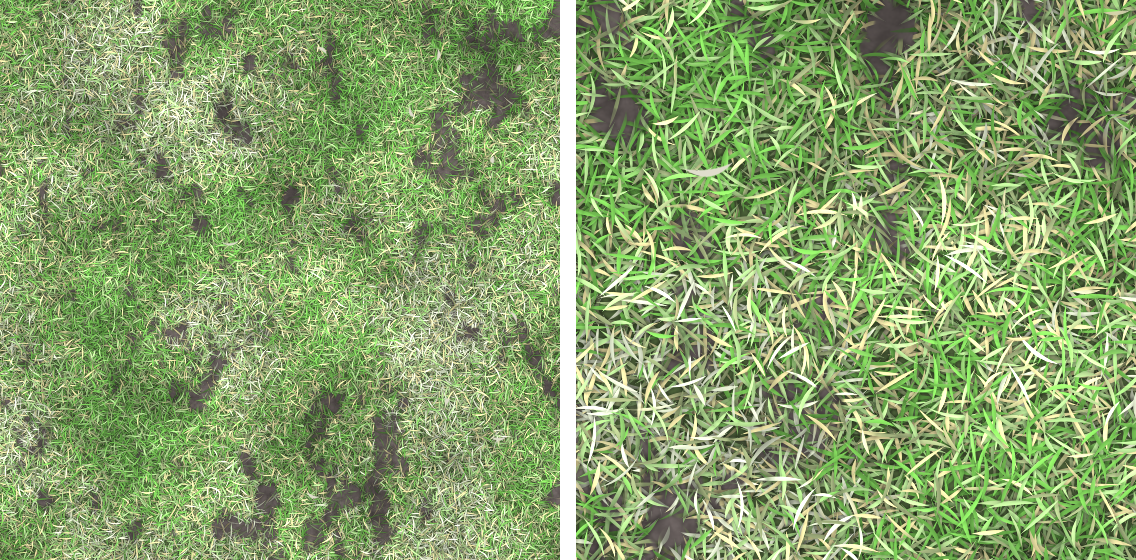
Left: the whole. Right: its middle third, enlarged.
Write a WebGL 1 fragment shader that draws this texture.

```glsl
precision highp float;
// Worn lawn seen from above: short, randomly turned grass blades over dark earth.
// Jittered grids of fine blades are stacked from deep to top, each one shading
// those below; noise sets the bare soil, the lush and dry areas and loose flecks.

uniform vec2 u_resolution;

const int LAYERS = 18;
const float BLADE_CELLS = 57.0;     // blade grid cells across the canvas
const float BLADE_WIDTH = 0.0014;   // largest half width
const float BLADE_BEND = 0.25;
const float SHADOW_SIZE = 0.0028;
const float SHADOW_STRENGTH = 0.09;
const float DEEP_LIGHT = 0.78;
const float TOP_LIGHT = 1.25;
const float DRY_VARIATION = 1.0;
const float SHADE_VARIATION = 0.55;
const float SOIL_SHADE = 0.22;      // darkening of the thin grass around soil
const vec2 SOIL_SCALE = vec2(25.0, 17.0);
const float FLECK_CELLS = 6.0;
const float FLECK_CHANCE = 0.35;

const vec3 VIVID_GREEN = vec3(0.41, 0.67, 0.29);
const vec3 LIGHT_GREEN = vec3(0.65, 0.80, 0.53);
const vec3 OLIVE = vec3(0.54, 0.59, 0.42);
const vec3 STRAW = vec3(0.86, 0.82, 0.60);
const vec3 PALE = vec3(0.82, 0.85, 0.75);
const vec3 UNDERGROWTH = vec3(0.31, 0.39, 0.23);
const vec3 SOIL_DARK = vec3(0.34, 0.31, 0.30);
const vec3 SOIL_LIGHT = vec3(0.60, 0.55, 0.54);
const vec3 FLECK = vec3(0.88, 0.87, 0.80);

vec4 hash4(vec2 p) {
  vec4 d = vec4(dot(p, vec2(127.1, 311.7)), dot(p, vec2(269.5, 183.3)),
                dot(p, vec2(419.2, 371.9)), dot(p, vec2(73.7, 157.3)));
  return fract(sin(d) * 43758.5453);
}

float noise(vec2 p) {
  vec2 i = floor(p);
  vec2 f = fract(p);
  f = f * f * (3.0 - 2.0 * f);
  float low = mix(hash4(i).x, hash4(i + vec2(1.0, 0.0)).x, f.x);
  float high = mix(hash4(i + vec2(0.0, 1.0)).x, hash4(i + vec2(1.0)).x, f.x);
  return mix(low, high, f.y);
}

float fbm(vec2 p) {
  float sum = 0.0;
  float gain = 0.533;
  for (int i = 0; i < 4; i++) {
    sum += gain * noise(p);
    p = p * 2.03 + 17.3;
    gain *= 0.5;
  }
  return sum;
}

// Position along (x) and across (y) a bent blade
vec2 bladeSpace(vec2 p, float angle, float halfLength, float bend) {
  float c = cos(angle);
  float s = sin(angle);
  vec2 q = vec2(c * p.x + s * p.y, c * p.y - s * p.x);
  q.y += bend * (q.x * q.x / halfLength - 0.3 * halfLength);
  return q;
}

// Approximate distance to a blade that narrows towards both tips
float bladeDistance(vec2 q, float halfLength, float halfWidth) {
  float along = q.x / halfLength;
  return abs(q.y) - halfWidth * (1.0 - along * along);
}

vec3 bladeColour(float t) {
  vec3 colour = mix(VIVID_GREEN, LIGHT_GREEN, smoothstep(0.22, 0.36, t));
  colour = mix(colour, OLIVE, smoothstep(0.52, 0.58, t));
  colour = mix(colour, STRAW, smoothstep(0.68, 0.74, t));
  return mix(colour, PALE, smoothstep(0.86, 0.92, t));
}

// Bare earth, 0 to 1: ragged upright patches gathered in worn areas
float soilAmount(vec2 uv) {
  float worn = noise(uv * vec2(6.0, 2.5) + 41.0);
  return smoothstep(0.58, 0.84, fbm(uv * SOIL_SCALE) + 0.30 * (worn - 0.35));
}

vec3 drawBlades(vec3 colour, vec2 uv, float soil, float dry, float pixel) {
  for (int layer = 0; layer < LAYERS; layer++) {
    float level = float(layer);
    float light = mix(DEEP_LIGHT, TOP_LIGHT, level / float(LAYERS - 1));
    vec2 grid = uv * BLADE_CELLS + level * vec2(0.37, 0.61);
    for (int y = -1; y <= 1; y++) {
      for (int x = -1; x <= 1; x++) {
        vec2 cell = floor(grid) + vec2(float(x), float(y));
        vec4 shape = hash4(cell + level * 37.0);
        vec4 look = hash4(cell + level * 53.0 + 211.0);
        float halfLength = mix(0.4, 0.9, shape.w) / BLADE_CELLS;
        float halfWidth = BLADE_WIDTH * mix(0.6, 1.0, look.z);
        vec2 q = bladeSpace((grid - cell - shape.xy) / BLADE_CELLS, 6.2832 * shape.z,
                            halfLength, BLADE_BEND * (2.0 * look.w - 1.0));
        float d = bladeDistance(q, halfLength, halfWidth);
        float keep = smoothstep(soil - 0.1, soil + 0.1, look.y + 0.1);
        float shadow = 1.0 - smoothstep(0.0, SHADOW_SIZE, d);
        float cover = 1.0 - smoothstep(-0.6 * pixel, 0.6 * pixel, d);
        float sheen = 0.82 + 0.36 * look.w + 0.06 * clamp(q.y / halfWidth, -1.0, 1.0);
        vec3 blade = bladeColour(look.x + dry) * light * sheen;
        colour *= 1.0 - SHADOW_STRENGTH * shadow * keep;
        colour = mix(colour, blade, cover * keep);
      }
    }
  }
  return colour;
}

// Few pale dead leaves and stalks
vec3 drawFlecks(vec3 colour, vec2 uv, float pixel) {
  vec2 cell = floor(uv * FLECK_CELLS);
  vec4 h = hash4(cell + 503.0);
  vec2 centre = (cell + 0.2 + 0.6 * h.xy) / FLECK_CELLS;
  float halfLength = mix(0.005, 0.016, h.z);
  vec2 q = bladeSpace(uv - centre, 40.0 * h.z, halfLength, 0.3);
  float d = bladeDistance(q, halfLength, mix(0.004, 0.0018, h.z));
  float cover = (1.0 - smoothstep(-pixel, pixel, d)) * step(h.w, FLECK_CHANCE);
  return mix(colour, FLECK, cover);
}

void main() {
  vec2 uv = gl_FragCoord.xy / u_resolution.y;
  float pixel = 1.0 / u_resolution.y;
  float soil = soilAmount(uv);
  float dry = DRY_VARIATION * (fbm(uv * 5.0 + 9.0) - 0.5);
  vec3 earth = mix(SOIL_DARK, SOIL_LIGHT, fbm(uv * 110.0));
  vec3 colour = mix(UNDERGROWTH, earth, smoothstep(0.0, 0.4, soil));
  colour = drawBlades(colour, uv, soil, dry, pixel);
  colour *= 1.0 + SHADE_VARIATION * (fbm(uv * 10.0 + 77.0) - 0.5);
  colour *= 1.0 - SOIL_SHADE * smoothstep(0.0, 0.7, soil);
  colour = drawFlecks(colour, uv, pixel);
  gl_FragColor = vec4(colour, 1.0);
}
```
